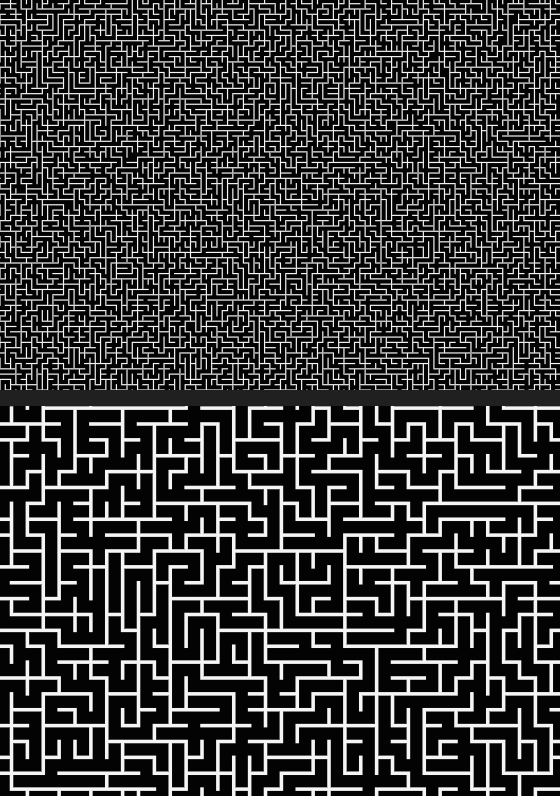
Top, the full canvas; bottom, a detail of the centre.
This pattern is drawn by a Shadertoy shader. Its source:

```glsl
// A dense orthogonal maze: thin pale walls on black, grown as a random spanning tree.

#define ROWS 73.7            // maze cells over the canvas height
#define WALL_WIDTH 0.225     // wall thickness in cells
#define WALL_COLOR vec3(0.96)
#define FLOOR_COLOR vec3(0.01)
#define MAX_WEIGHT 1.5       // heavier edges always stay open
#define SEED 17u

// Window of lattice points around an edge, packed into one uint
const int WINDOW_W = 6;
const int WINDOW_H = 5;

uint hash(ivec2 p, uint salt) {
    uint h = uint(p.x) * 0x9E3779B1u ^ (uint(p.y) + salt * 7919u) * 0x85EBCA77u;
    h = (h ^ (h >> 15)) * 0x2C1B3C6Du;
    h = (h ^ (h >> 12)) * 0x297A2D39u;
    return h ^ (h >> 15);
}

// Weight of the lattice edge leaving v along an axis (0 = x, 1 = y).
// Every even cell opens two of its sides; open sides weigh one more.
float edgeWeight(ivec2 v, int axis) {
    bool ownCell = ((v.x + v.y) & 1) == 0;
    ivec2 across = ivec2(axis, 1 - axis);
    ivec2 cell = ownCell ? v : v - across;
    int side = axis + (ownCell ? 0 : 2);
    uint choice = hash(cell, SEED);
    int firstOpen = int(choice & 3u);
    int secondOpen = (firstOpen + 1 + int((choice >> 8) % 3u)) & 3;
    float weight = float(hash(v, SEED + 1u + uint(axis)) >> 8) / exp2(24.0);
    return weight + (side == firstOpen || side == secondOpen ? 1.0 : 0.0);
}

// Local Kruskal test: an edge is a wall unless lighter edges join its ends.
bool isWall(ivec2 v, int axis) {
    float limit = edgeWeight(v, axis);
    if (limit > MAX_WEIGHT) return false;

    ivec2 along = ivec2(1 - axis, axis);
    ivec2 across = along.yx;
    uint linkAlong = 0u, linkAcross = 0u;
    for (int j = 0; j < WINDOW_H; j++) {
        for (int i = 0; i < WINDOW_W; i++) {
            ivec2 q = v + along * (i - 2) + across * (j - 2);
            uint bit = 1u << uint(j * WINDOW_W + i);
            if (i < WINDOW_W - 1 && edgeWeight(q, axis) < limit) linkAlong |= bit;
            if (j < WINDOW_H - 1 && edgeWeight(q, 1 - axis) < limit) linkAcross |= bit;
        }
    }

    // Flood fill from one end of the edge
    uint row = uint(WINDOW_W);
    uint start = 1u << (2u * row + 2u);
    uint seen = start;
    for (int k = 0; k < 22; k++) {
        seen |= ((seen & linkAlong) << 1) | ((seen >> 1) & linkAlong)
              | ((seen & linkAcross) << row) | ((seen >> row) & linkAcross);
    }
    return (seen & (start << 1)) == 0u;
}

// Box-filtered coverage of a rectangle by a square pixel
float boxCoverage(vec2 p, vec2 halfSize, float pixel) {
    vec2 lo = max(p - 0.5 * pixel, -halfSize);
    vec2 hi = min(p + 0.5 * pixel, halfSize);
    vec2 overlap = max(hi - lo, 0.0) / pixel;
    return overlap.x * overlap.y;
}

void mainImage(out vec4 fragColor, in vec2 fragCoord) {
    float pixel = ROWS / iResolution.y;
    vec2 p = fragCoord * pixel;
    ivec2 nearest = ivec2(floor(p + 0.5));

    // The four edges that meet at the nearest lattice point
    float ink = 0.0;
    for (int i = 0; i < 4; i++) {
        int axis = i & 1;
        ivec2 along = ivec2(1 - axis, axis);
        ivec2 v = nearest - along * (i >> 1);
        vec2 middle = vec2(v) + 0.5 * vec2(along);
        vec2 halfSize = 0.5 * (vec2(along) + WALL_WIDTH);
        float cover = boxCoverage(p - middle, halfSize, pixel);
        if (cover > ink && isWall(v, axis)) ink = cover;
    }
    fragColor = vec4(mix(FLOOR_COLOR, WALL_COLOR, ink), 1.0);
}
```
